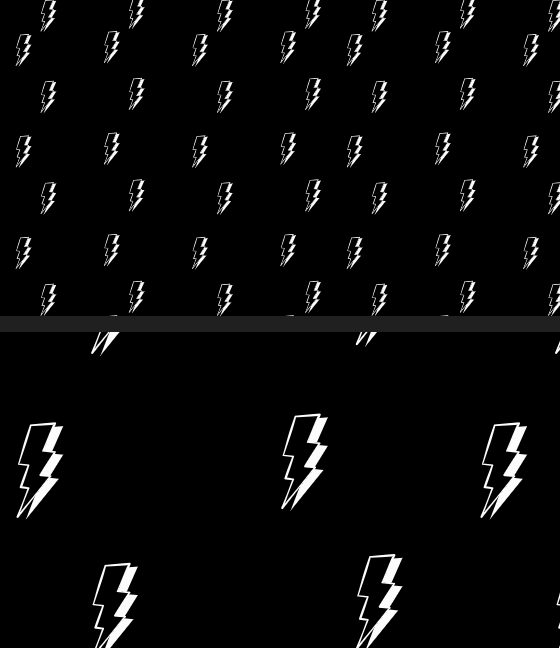
Top: the whole. Bottom: its middle third, enlarged.
Reproduce this pattern procedurally as a Shadertoy shader.

```glsl
// Scattered white outlined lightning bolts with thick drop shadows on black.

// Bolt outline, y down, measured from its top centre.
const vec2 BOLT[11] = vec2[11](
    vec2(-4.0, 1.3), vec2(7.0, 0.5), vec2(1.5, 13.0), vec2(7.0, 13.5),
    vec2(0.5, 24.0), vec2(5.0, 24.5), vec2(-10.0, 43.0), vec2(-5.0, 30.0),
    vec2(-8.5, 29.5), vec2(-5.0, 19.5), vec2(-9.5, 19.0));

// Signed distance to the bolt polygon, negative inside.
float boltDistance(vec2 p) {
    float nearest = dot(p - BOLT[0], p - BOLT[0]);
    float side = 1.0;
    for (int i = 0, j = 10; i < 11; j = i, i++) {
        vec2 edge = BOLT[j] - BOLT[i];
        vec2 w = p - BOLT[i];
        vec2 away = w - edge * clamp(dot(w, edge) / dot(edge, edge), 0.0, 1.0);
        nearest = min(nearest, dot(away, away));
        bvec3 crossing = bvec3(p.y >= BOLT[i].y, p.y < BOLT[j].y, edge.x * w.y > edge.y * w.x);
        if (all(crossing) || all(not(crossing))) side = -side;
    }
    return side * sqrt(nearest);
}

float coverage(float d, float pixel) {
    return clamp(0.5 - d / pixel, 0.0, 1.0);
}

// Thin outline plus the shadow that shows beyond the black face.
float boltInk(vec2 p, float pixel) {
    float face = boltDistance(p);
    float shadow = boltDistance(p - vec2(3.8, 1.2));
    float lineWidth = 0.42 + 0.12 * sin(p.y * 0.35 + p.x * 0.2);
    float outline = coverage(abs(face) - lineWidth, pixel);
    return max(outline, coverage(max(shadow, -face), pixel));
}

// Blocks of 4 x 3 bolts; the gap narrows where blocks meet.
vec2 boltCell(vec2 p) {
    vec2 block = vec2(452.6, 388.5);
    vec2 pitch = vec2(120.6, 138.7);
    vec2 margin = vec2(30.0, 20.0);
    vec2 local = mod(p + margin, block) - margin;
    vec2 cell = floor((local + vec2(50.0, 40.0)) / pitch);
    local -= cell * pitch;
    local.y += 4.0 * mod(cell.x, 2.0); // odd columns sit higher
    return local;
}

void mainImage(out vec4 fragColor, in vec2 fragCoord) {
    float pixel = 432.0 / iResolution.y;
    vec2 p = vec2(fragCoord.x, iResolution.y - fragCoord.y) * pixel;

    // Two interleaved sets of bolts
    float ink = 0.0;
    for (int i = 0; i < 2; i++) {
        vec2 start = vec2(32.0, 46.5) + float(i) * vec2(34.0, 64.0);
        ink = max(ink, boltInk(boltCell(p - start), pixel));
    }
    fragColor = vec4(vec3(0.99) * ink, 1.0);
}
```
